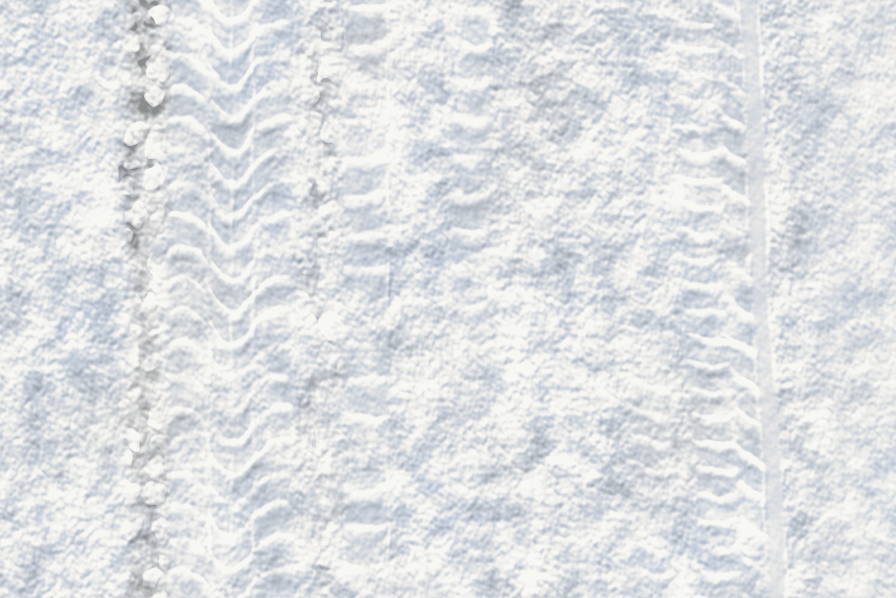
Reproduce this texture procedurally as a Shadertoy shader.

```glsl
const vec2 LIGHT_STEP = vec2(-0.002, 0.006);
const vec3 COOL_SHIFT = vec3(-0.032, 0.0, 0.045);
const vec3 WARM_SHIFT = vec3(0.005, 0.002, -0.008);

vec2 hash2(vec2 p) {
    vec3 q = fract(p.xyx * vec3(0.1031, 0.1030, 0.0973));
    q += dot(q, q.yzx + 33.33);
    return fract((q.xx + q.yz) * q.zy);
}

float gradientAt(vec2 cell, vec2 corner, vec2 f) {
    return dot(hash2(cell + corner) * 2.0 - 1.0, f - corner);
}

float gradientNoise(vec2 p) {
    vec2 i = floor(p), f = p - i;
    vec2 u = f * f * f * (f * (f * 6.0 - 15.0) + 10.0);
    float low = mix(gradientAt(i, vec2(0, 0), f), gradientAt(i, vec2(1, 0), f), u.x);
    float high = mix(gradientAt(i, vec2(0, 1), f), gradientAt(i, vec2(1, 1), f), u.x);
    return mix(low, high, u.y);
}

float band(float x, float centre, float halfWidth, float soft) {
    return 1.0 - smoothstep(halfWidth - soft, halfWidth + soft, abs(x - centre));
}

// Loose snow: broad swells, clumps, small lumps and grain
float looseSnow(vec2 p) {
    vec2 q = p + 0.010 * vec2(gradientNoise(p * 22.0), gradientNoise(p * 22.0 + 40.0));
    return 0.80 * gradientNoise(q * 10.0)
         + 0.85 * gradientNoise(q * 25.0 + 9.0)
         + 0.50 * abs(gradientNoise(q * 46.0 + 21.0))
         + 0.38 * gradientNoise(p * 72.0 + 3.0)
         + 0.30 * gradientNoise(p * 125.0) - 0.07;
}

// Rounded clods scattered one per grid cell
float clods(vec2 p, float scale) {
    vec2 q = p * scale + 0.4 * gradientNoise(p * scale * 1.9);
    vec2 cell = floor(q);
    float top = 0.0;
    for (int j = -1; j <= 1; j++)
    for (int i = -1; i <= 1; i++) {
        vec2 id = cell + vec2(i, j);
        vec2 r = hash2(id + 71.0);
        float radius = mix(0.25, 0.75, r.x * r.y);
        float d = length(q - id - 0.2 - 0.6 * r) / radius;
        top = max(top, radius * sqrt(max(1.0 - d * d, 0.0)));
    }
    return top;
}

// Pressed tyre ribs: x is height, y is coverage
vec2 tread(vec2 p, float centre, float halfWidth, float period, float slant, float bow) {
    float edge = 0.012 * gradientNoise(p * 23.0 + centre * 30.0);
    float d = (p.x - centre) / halfWidth;
    float wobble = 0.010 * gradientNoise(p * 11.0) + 0.009 * gradientNoise(p * 34.0);
    float f = fract((p.y + wobble - slant * d - bow * d * d) / period);
    float rib = smoothstep(0.42, 0.78, f) * (1.0 - smoothstep(0.82, 1.0, f));
    float wear = smoothstep(-0.25, 0.15, gradientNoise(p * vec2(11.0, 8.0) + centre * 50.0));
    float cover = band(p.x + edge, centre, halfWidth, 0.008) * mix(0.3, 1.0, wear);
    return vec2(0.6 * rib - 0.27, 1.0) * cover;
}

float stripCentre(float y) {
    return 1.3 - 0.05 * y + 0.003 * sin(y * 9.0);
}

float rubble(vec2 p) {
    float x = p.x + 0.05 * gradientNoise(p * 9.0);
    return band(x, 0.243, 0.03, 0.016) + 0.6 * band(x, 0.535, 0.026, 0.024);
}

float snowHeight(vec2 p) {
    // Herringbone track, two ladders and a faint middle track
    vec2 t = tread(p, 0.315, 0.032, 0.054, -0.012, -0.014);
    t += tread(p, 0.388, 0.036, 0.054, 0.0, 0.035);
    t += tread(p, 0.455, 0.030, 0.054, 0.012, -0.010);
    t += tread(p, 0.613, 0.034, 0.062, 0.003, 0.005);
    t += tread(p, 0.787, 0.031, 0.062, -0.002, 0.006) * mix(0.3, 1.0, smoothstep(0.38, 0.5, p.y));
    t += tread(p, 1.085, 0.035, 0.045, -0.006, 0.004) * (0.6 - 0.4 * smoothstep(0.4, 0.6, p.y));

    // Slanted shoulder blocks beside the smooth strip
    float strip = stripCentre(p.y);
    t += tread(p, strip - 0.036, 0.020, 0.062, -0.014, 0.0) * 1.25;
    t += tread(p, strip - 0.094, 0.034, 0.044, -0.003, 0.005) * 0.85;

    float smoothStrip = band(p.x, strip, 0.014, 0.005);
    float rough = mix(1.0, 0.72, smoothstep(1.32, 1.4, p.x));
    rough *= mix(1.0, 0.55, min(t.y, 1.0)) * (1.0 - 0.7 * smoothStrip);

    // Broken raised edges along the grooves and the strip
    float x = p.x + 0.006 * gradientNoise(p * 16.0);
    float edges = band(x, 0.351, 0.003, 0.004) + band(x, 0.388, 0.003, 0.004)
                + band(x, 0.424, 0.003, 0.004) + band(x, 0.649, 0.002, 0.004)
                + band(x, strip - 0.016, 0.003, 0.004) + band(x, strip + 0.016, 0.003, 0.004);
    edges *= smoothstep(-0.2, 0.3, gradientNoise(p * vec2(20.0, 14.0) + 60.0));
    return looseSnow(p) * rough + t.x + 0.3 * edges - 0.06 * smoothStrip
         + rubble(p) * (1.3 * clods(p, 21.0) - 0.2);
}

float crevices(vec2 p) {
    float gaps = smoothstep(-0.05, 0.25, gradientNoise(p * 26.0 + 5.0) + 0.6 * gradientNoise(p * 65.0));
    gaps *= 1.0 - smoothstep(0.05, 0.25, clods(p, 21.0));
    return gaps * rubble(p) * mix(0.4, 1.0, smoothstep(0.35, 0.85, p.y));
}

vec3 snowColour(float tone, float blueness) {
    float cool = 1.0 - smoothstep(0.80, 0.94, tone);
    return vec3(tone) + COOL_SHIFT * cool * blueness + WARM_SHIFT * (1.0 - cool);
}

void mainImage(out vec4 fragColor, in vec2 fragCoord) {
    vec2 p = fragCoord / iResolution.y;
    float height = snowHeight(p);
    float slope = height - snowHeight(p + LIGHT_STEP);

    // Hollows fall into shade and upper faces catch the light
    float tone = 0.893 + 0.20 * height + 0.25 * slope;
    tone += 0.07 * gradientNoise(p * 4.0 + 13.0) - 0.22 * crevices(p);
    tone = min(tone, 0.925 + 0.6 * (tone - 0.925));
    tone = clamp(tone, 0.55, 0.965);

    float blueness = clamp(0.85 + 0.8 * gradientNoise(p * 5.0 + 31.0) - 0.7 * rubble(p), 0.15, 1.2);
    fragColor = vec4(snowColour(tone, blueness), 1.0);
}
```
